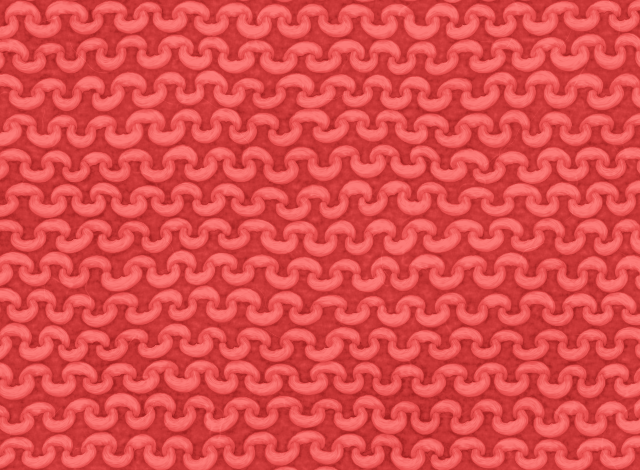
Reproduce this texture procedurally as a Shadertoy shader.

```glsl
const float ROWS = 13.05;      // knitted ridges down the canvas
const float PITCH = 1.15;      // stitch spacing, in ridge heights
const vec2 LOOP_RADII = vec2(0.34, 0.25);
const float YARN_RADIUS = 0.185;
const float LOOP_SWEEP = 1.8;  // half angle of each loop

vec2 hash2(vec2 p) {
    p = vec2(dot(p, vec2(127.1, 311.7)), dot(p, vec2(269.5, 183.3)));
    return fract(sin(p) * 43758.5);
}

float gradientDot(vec2 cell, vec2 offset, vec2 f) {
    return dot(hash2(cell + offset) * 2.0 - 1.0, f - offset);
}

float gradientNoise(vec2 p) {
    vec2 i = floor(p), f = p - i;
    vec2 u = f * f * f * (f * (f * 6.0 - 15.0) + 10.0);
    float low = mix(gradientDot(i, vec2(0, 0), f), gradientDot(i, vec2(1, 0), f), u.x);
    float high = mix(gradientDot(i, vec2(0, 1), f), gradientDot(i, vec2(1, 1), f), u.x);
    return mix(low, high, u.y);
}

vec2 rotate(vec2 p, float angle) {
    float c = cos(angle), s = sin(angle);
    return vec2(c * p.x - s * p.y, s * p.x + c * p.y);
}

// Paints one yarn loop over the tone below it; facing is 1 for an arch, -1 for a hanging loop
float paintLoop(float tone, vec2 p, vec2 id, float facing, float fuzz, float aa) {
    vec2 vary = hash2(id + facing * 17.3) - 0.5;
    vec2 q = rotate(p - vec2(vary.y * 0.1, vary.x * 0.07), vary.x * 0.45 - 0.1);
    q.y *= facing;
    vec2 radii = LOOP_RADII * (1.0 + vary.yx * vec2(0.18, 0.24));

    // Nearest point on the elliptical centre line
    float angle = clamp(atan(q.x / radii.x, q.y / radii.y), -LOOP_SWEEP, LOOP_SWEEP);
    vec2 away = q - radii * vec2(sin(angle), cos(angle));
    float taper = 1.0 - 0.32 * pow(abs(angle) / LOOP_SWEEP, 2.0);
    float radius = YARN_RADIUS * taper * (1.0 + vary.y * 0.2);
    float edge = length(away) - radius + fuzz * 0.035;

    // Soft contact shadow around the strand
    tone *= mix(0.66, 1.0, smoothstep(-0.02, 0.17, edge));
    if (edge > aa) return tone;

    // Rounded yarn with twisted plies and fine fibres
    vec2 slope = away / radius;
    float dome = sqrt(max(0.0, 1.0 - dot(slope, slope)));
    float across = dot(slope, vec2(sin(angle), cos(angle)));
    float ply = sin(across * 6.5 + angle * 3.2 + vary.x * 6.0);
    float fibre = gradientNoise(vec2(angle * 2.2, across * 4.5 + angle * 1.8) + id * 7.3);
    float light = dot(vec2(slope.x, slope.y * facing), vec2(-0.3, 0.95));
    float yarn = 0.41 + 0.43 * dome + 0.13 * light + 0.035 * ply + 0.16 * fibre;
    yarn -= 0.13 * smoothstep(1.0, LOOP_SWEEP, abs(angle));
    yarn += vary.y * 0.08;
    return mix(tone, yarn, smoothstep(aa, -aa, edge));
}

// Layers ridges from the lower one up, so hanging loops cover the next ridge
float knit(vec2 p, float fuzz, float aa) {
    float tone = 0.34 + 0.22 * gradientNoise(p * vec2(3.0, 6.0)) + 0.08 * fuzz;
    for (int r = -1; r <= 1; r++) {
        float row = floor(p.y) + float(r);
        float stagger = hash2(vec2(row, 4.0)).x;
        for (int kind = 0; kind < 2; kind++) {
            float facing = 1.0 - 2.0 * float(kind);
            float shift = stagger + 0.5 * float(kind);
            float nearest = floor(p.x / PITCH - shift + 0.5);
            for (int k = -1; k <= 1; k++) {
                float column = nearest + float(k);
                vec2 centre = vec2((column + shift) * PITCH, row + 0.5 + 0.045 * facing);
                tone = paintLoop(tone, p - centre, vec2(column, row), facing, fuzz, aa);
            }
        }
    }
    return tone;
}

// Sparse stray hairs along bent noise contours
float strayHair(vec2 p, float aa) {
    float bend = gradientNoise(p * 0.8) + 0.25 * gradientNoise(p * 2.1 + 9.0);
    float line = 1.0 - smoothstep(0.0, 0.012 + aa * 0.5, abs(bend));
    return line * smoothstep(0.05, 0.35, gradientNoise(p * 0.9 + 31.0));
}

vec3 yarnColor(float tone) {
    const vec3 recess = vec3(0.62, 0.12, 0.12);
    const vec3 shade = vec3(0.78, 0.21, 0.21);
    const vec3 coral = vec3(0.91, 0.31, 0.31);
    const vec3 glow = vec3(0.99, 0.48, 0.47);
    vec3 color = mix(recess, shade, smoothstep(0.05, 0.30, tone));
    color = mix(color, coral, smoothstep(0.25, 0.58, tone));
    return mix(color, glow, smoothstep(0.52, 0.94, tone));
}

void mainImage(out vec4 fragColor, in vec2 fragCoord) {
    vec2 p = fragCoord / iResolution.y * ROWS;
    float aa = ROWS / iResolution.y;

    // Uneven hand tension bends the ridges and stitches
    vec2 warp = vec2(gradientNoise(p * 0.37), gradientNoise(p * 0.29 + 13.0));
    vec2 fabric = p + warp * vec2(0.35, 0.32);
    float fuzz = gradientNoise(p * 9.0) + 0.5 * gradientNoise(p * 19.0);

    float tone = knit(fabric, fuzz, aa) + 0.05 * fuzz;
    tone += 0.10 * gradientNoise(p * 0.23 + 5.0);
    tone += 0.13 * strayHair(p, aa) + 0.09 * strayHair(p.yx + 47.0, aa);
    fragColor = vec4(yarnColor(tone), 1.0);
}
```
